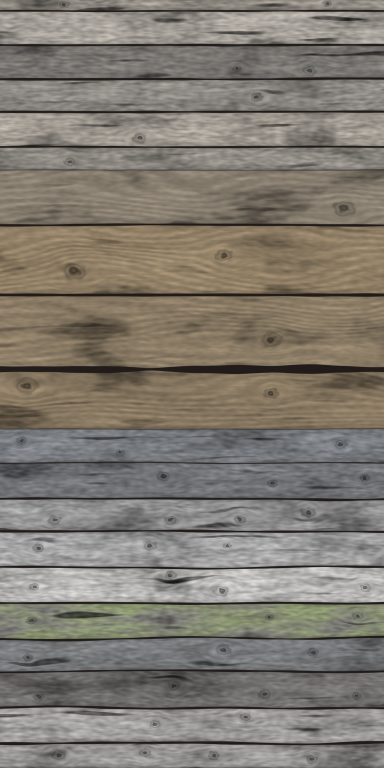
Give the GLSL for this texture, as a Shadertoy shader.

```glsl
#define GAP_WIDTH 0.0013
#define GAP_COLOR vec3(0.13, 0.11, 0.10)
#define WARM_SHIFT vec3(0.13, 0.0, -0.19)
#define MOSS_TINT vec3(0.96, 1.05, 0.80)
#define FIBRE_CONTRAST 0.30
#define RING_DENSITY 105.0
#define RING_CONTRAST 0.075
#define CRACK_DEPTH 0.50
#define STAIN_DEPTH 0.28
#define KNOT_DEPTH 0.50

const int PLANKS = 20;
const int MOSSY = 15;

// Plank borders from the top down, as fractions of the height
const float BORDER[21] = float[21](0.0, 0.0143, 0.0586, 0.1029, 0.1458, 0.1914, 0.2214,
    0.293, 0.3841, 0.481, 0.5586, 0.6029, 0.6497, 0.6927, 0.7383, 0.7852, 0.8307,
    0.8737, 0.9219, 0.9674, 1.0);
// Gap at each border, relative to GAP_WIDTH
const float GAP[21] = float[21](0.0, 0.8, 1.0, 1.0, 1.0, 0.9, 0.4, 1.0, 1.4, 3.6, 0.4,
    0.6, 1.0, 1.0, 0.9, 1.0, 0.9, 0.9, 1.0, 1.1, 0.0);
// Brightness and warmth of each plank
const float LIGHT[20] = float[20](0.55, 0.62, 0.47, 0.52, 0.61, 0.55, 0.49, 0.50, 0.48, 0.47,
    0.48, 0.46, 0.57, 0.64, 0.72, 0.53, 0.47, 0.44, 0.62, 0.60);
const float WARMTH[20] = float[20](0.3, 0.25, 0.18, 0.2, 0.3, 0.25, 0.6, 1.05, 0.95, 1.0,
    -0.2, -0.15, 0.0, 0.0, 0.03, 0.1, -0.1, 0.12, 0.06, 0.06);

vec2 hash2(vec2 p) {
    vec3 q = fract(p.xyx * vec3(0.1031, 0.1030, 0.0973));
    q += dot(q, q.yzx + 33.33);
    return fract((q.xx + q.yz) * q.zy);
}

float corner(vec2 cell, vec2 f, vec2 o) {
    return dot(hash2(cell + o) * 2.0 - 1.0, f - o);
}

float gradientNoise(vec2 p) {
    vec2 c = floor(p), f = fract(p);
    vec2 u = f * f * f * (f * (f * 6.0 - 15.0) + 10.0);
    return 1.4 * mix(mix(corner(c, f, vec2(0, 0)), corner(c, f, vec2(1, 0)), u.x),
                     mix(corner(c, f, vec2(0, 1)), corner(c, f, vec2(1, 1)), u.x), u.y);
}

float fbm(vec2 p) {
    float sum = 0.0, amp = 0.6;
    for (int i = 0; i < 4; i++) {
        sum += amp * gradientNoise(p);
        p = p * 2.03 + 17.3;
        amp *= 0.55;
    }
    return sum;
}

// Slightly uneven plank border
float border(int i, float x) {
    float sway = i > 10 ? 0.0035 : 0.0012;
    return BORDER[i] + sway * gradientNoise(vec2(x * 3.0, float(i) * 7.3 + 0.5));
}

// Dark gap with soft edges; d is the distance to border i
float gapCover(int i, float d, float x, float pixel) {
    float w = GAP_WIDTH * GAP[i] * (1.0 + 0.7 * gradientNoise(vec2(x * 9.0, float(i) * 3.7 + 0.4)));
    return (1.0 - smoothstep(w - 0.7 * pixel, w + 0.7 * pixel, abs(d))) * min(GAP[i] * 1.3, 1.0);
}

// Knots of one plank: x = darkness, y = sideways push on the grain
vec2 knots(vec2 p, int plank, bool broad, float chance) {
    vec2 result = vec2(0);
    float mid = 0.5 * (BORDER[plank] + BORDER[plank + 1]);
    float span = BORDER[plank + 1] - BORDER[plank];
    for (int k = 0; k < 4; k++) {
        vec2 id = vec2(float(k) + 3.0, float(plank) * 5.0 + 2.0);
        vec2 h = hash2(id), g = hash2(id + 41.0);
        if (g.x > chance) continue;
        float size = (broad ? 0.010 : 0.0062) * (0.65 + 0.6 * g.y);
        vec2 centre = vec2((float(k) + 0.15 + 0.7 * h.x) / 4.0, mid + span * 0.55 * (h.y - 0.5));
        vec2 d = (p - centre) * vec2(0.36, 1.0) / size;
        float r = length(d) + 0.35 * gradientNoise(d * 1.5 + id);
        float rings = 0.65 + 0.35 * sin(r * 9.0);
        result.x += (1.0 - smoothstep(0.25, 1.25, r)) * rings;
        result.y += d.y * size * exp(-0.22 * dot(d, d));
    }
    return result;
}

void mainImage(out vec4 fragColor, in vec2 fragCoord) {
    vec2 p = fragCoord / iResolution.xy;
    p.y = 1.0 - p.y;
    float pixel = 1.0 / iResolution.y;

    // Find the plank
    int plank = 0;
    for (int i = 1; i < PLANKS; i++) if (p.y > border(i, p.x)) plank = i;
    float above = p.y - border(plank, p.x), below = border(plank + 1, p.x) - p.y;
    bool broad = plank > 5 && plank < 10;
    bool rough = plank > 9;
    float seed = float(plank) * 13.7;

    // Fibres bend around the knots
    vec2 knot = knots(p, plank, broad, rough ? 0.78 : broad ? 0.5 : 0.22);
    float grain = p.y - 0.75 * knot.y + 0.003 * gradientNoise(vec2(p.x * 4.0, p.y * 25.0 + seed));
    float fibre = fbm(vec2(p.x * 9.0 + seed, grain * 130.0));
    float fine = gradientNoise(vec2(p.x * 45.0 + seed, grain * 260.0));
    float tone = 1.0 + FIBRE_CONTRAST * (broad ? 0.5 : 1.0) * (fibre + 0.6 * fine);

    // Growth rings on the broad planks
    float field = grain * RING_DENSITY + 4.5 * gradientNoise(vec2(p.x * 2.2 + seed, p.y * 17.0));
    if (broad) tone += RING_CONTRAST * sin(6.2832 * field) * (0.8 + fibre);

    // Weather stains, pale wear and cracks
    float cloud = fbm(vec2(p.x * 3.5 + seed, p.y * 22.0));
    tone += 0.16 * cloud;
    tone -= STAIN_DEPTH * smoothstep(0.12, 0.45, cloud * -1.0 + 0.25 * fibre);
    float crack = gradientNoise(vec2(p.x * 5.0 - seed, grain * 115.0 + seed));
    tone -= CRACK_DEPTH * (broad ? 0.4 : 1.0) * smoothstep(0.36, 0.65, crack);
    tone *= 1.0 - KNOT_DEPTH * min(knot.x, 1.0);

    // Rounded edges and the shadow under a gap
    tone *= 1.0 - 0.25 * exp(-below / 0.0025) - 0.15 * exp(-above / (0.002 * (0.5 + GAP[plank])));

    vec3 color = LIGHT[plank] * (1.0 + WARMTH[plank] * WARM_SHIFT) * tone;
    if (plank == MOSSY) color *= mix(vec3(1), MOSS_TINT, smoothstep(-0.4, 0.3, cloud + 0.3 * fibre));
    float gap = max(gapCover(plank, above, p.x, pixel), gapCover(plank + 1, below, p.x, pixel));
    fragColor = vec4(clamp(mix(color, GAP_COLOR, gap), 0.0, 1.0), 1.0);
}
```
